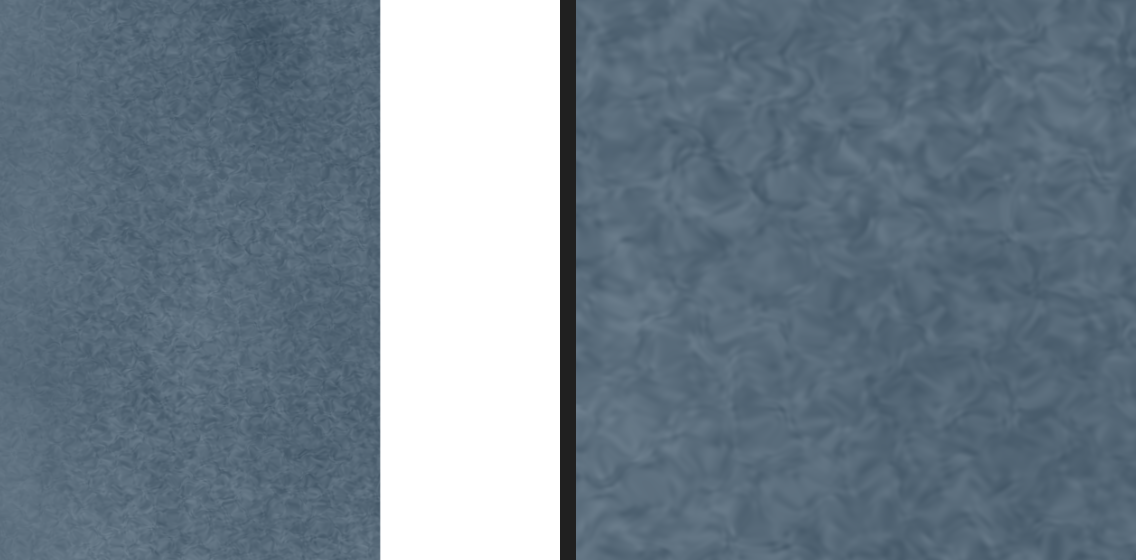
Left, the full canvas; right, a detail of the centre.
Give the GLSL for this texture, as a WebGL 1 fragment shader.

```glsl
precision highp float;
uniform vec2 u_resolution;

float hash(vec2 p) {
  return fract(sin(dot(p, vec2(127.1, 311.7))) * 43758.5453);
}

float noise(vec2 p) {
  vec2 cell = floor(p);
  vec2 f = fract(p);
  f = f * f * (3.0 - 2.0 * f);
  return mix(mix(hash(cell), hash(cell + vec2(1.0, 0.0)), f.x),
             mix(hash(cell + vec2(0.0, 1.0)), hash(cell + 1.0), f.x), f.y);
}

// Layered noise, turned at every octave to hide the lattice
float fbm(vec2 p) {
  float sum = 0.0;
  float weight = 0.5;
  for (int i = 0; i < 4; i++) {
    sum += weight * noise(p);
    p = mat2(1.6, 1.2, -1.2, 1.6) * p + 17.3;
    weight *= 0.5;
  }
  return sum / 0.9375;
}

// Soft elliptical stain
float stain(vec2 p, vec2 center, vec2 size) {
  vec2 d = (p - center) / size;
  return exp(-dot(d, d));
}

// Broad shading of the wash: gradient, clouds, streaks and stains
float washTone(vec2 p) {
  float tone = 0.58 - 0.32 * (p.x - 0.34) - 0.16 * (p.y - 0.5);
  tone += 0.3 * (fbm(p * 5.0 + 3.0) - 0.5);
  tone += 0.13 * (fbm(vec2(p.x * 14.0, p.y * 3.0) + 31.0) - 0.5);
  tone -= 0.24 * stain(p, vec2(0.46, 0.93), vec2(0.08, 0.16));
  tone -= 0.14 * stain(p, vec2(0.02, 0.36), vec2(0.14, 0.11));
  return tone - 0.07 * smoothstep(0.655, 0.679, p.x);
}

// Fine curdled paper grain, centred on zero
float paperGrain(vec2 p) {
  vec2 warp = vec2(noise(p * 60.0), noise(p * 60.0 + 43.0)) - 0.5;
  vec2 q = mat2(0.88, 0.47, -0.47, 0.88) * (p * vec2(0.9, 1.1) + warp * 0.012);
  float coarse = noise(q * 115.0) - 0.5;
  float fine = noise(q.yx * 205.0 + 11.0) - 0.5;
  float mottle = noise(p * 48.0 + 71.0) - 0.5;
  return 0.3 * coarse + 0.3 * fine + 0.12 * mottle;
}

void main() {
  vec2 p = gl_FragCoord.xy / u_resolution.y;
  float pixel = 1.0 / u_resolution.y;

  // Grain shows more in some areas of the wash than in others
  float roughness = mix(0.6, 1.15, smoothstep(0.0, 0.25, p.x));
  roughness *= 0.75 + 0.5 * fbm(p * 7.0 + 53.0);
  float tone = washTone(p) + roughness * paperGrain(p);

  vec3 darkSlate = vec3(0.235, 0.312, 0.375);
  vec3 paleSlate = vec3(0.430, 0.500, 0.557);
  vec3 wash = mix(darkSlate, paleSlate, clamp(tone, -0.1, 1.1));

  // Blank margin to the right of a straight edge
  float margin = smoothstep(0.679 - pixel, 0.679 + pixel, p.x);
  gl_FragColor = vec4(mix(wash, vec3(1.0), margin), 1.0);
}
```
